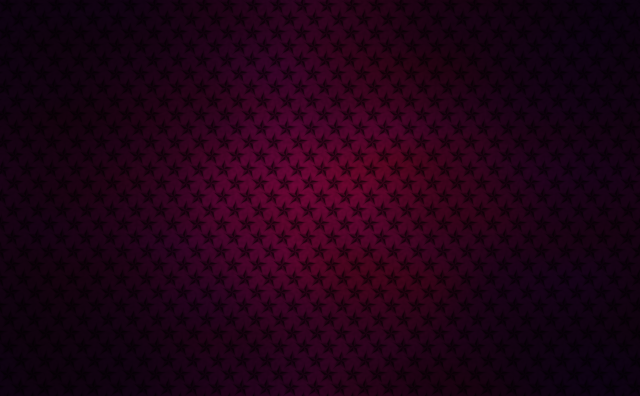
A Shadertoy shader for this pattern:

```glsl
// Staggered rows of small faceted stars on dark plum cloth with a soft central glow.

const float PI = 3.14159265;

// Layout, measured in star columns
const float COLUMNS = 26.0;
const float ROWS = 29.0;
const float ROW_SHIFT = 15.0 / 29.0;     // ROWS * ROW_SHIFT is whole, so the stagger wraps
const vec2 LATTICE_PHASE = vec2(0.309, 0.09);

// Star
const float STAR_RADIUS = 0.35;
const float INNER_RATIO = 0.44;
const float STAR_TILT = 0.12;
const float DARK_FACET = 0.34;
const float LIGHT_FACET = 0.66;
const float SHADOW_WIDTH = 0.07;
const float SHADOW_STRENGTH = 0.16;

// Cloth and glow
const vec3 EDGE_COLOR = vec3(0.030, 0.005, 0.055);
const vec3 GLOW_COLOR = vec3(0.400, 0.020, 0.190);
const vec2 GLOW_CENTER = vec2(0.5, 0.505);
const vec2 GLOW_FALLOFF = vec2(1.73, 1.0);
const vec2 CLOUD_CELLS = vec2(7.0, 4.0);
const vec2 GRAIN_CELLS = vec2(180.0, 110.0);
const float CLOUD_AMOUNT = 0.22;
const float HUE_AMOUNT = 0.30;
const float GRAIN_AMOUNT = 0.14;

vec2 gradientAt(vec2 cell, vec2 period) {
    cell = mod(cell, period);
    float h = fract(sin(dot(cell, vec2(127.1, 311.7))) * 4375.85);
    return vec2(cos(2.0 * PI * h), sin(2.0 * PI * h));
}

// Gradient noise that repeats after a whole number of cells
float wrappedNoise(vec2 p, vec2 period) {
    vec2 i = floor(p), f = p - i;
    vec2 u = f * f * f * (f * (f * 6.0 - 15.0) + 10.0);
    vec2 e = vec2(1.0, 0.0);
    float a = dot(gradientAt(i, period), f);
    float b = dot(gradientAt(i + e.xy, period), f - e.xy);
    float c = dot(gradientAt(i + e.yx, period), f - e.yx);
    float d = dot(gradientAt(i + e.xx, period), f - e.xx);
    return mix(mix(a, b, u.x), mix(c, d, u.x), u.y);
}

float clouds(vec2 uv) {
    vec2 fine = CLOUD_CELLS * 2.0;
    return wrappedNoise(uv * CLOUD_CELLS, CLOUD_CELLS)
         + 0.5 * wrappedNoise(uv * fine, fine);
}

// Brightness factor of one star: ten facets, alternately dark and light
float starShade(vec2 p, float pixel) {
    float sector = PI / 5.0;
    float angle = mod(atan(p.x, p.y) - STAR_TILT + sector, 2.0 * sector) - sector;
    float radius = length(p);
    vec2 q = radius * vec2(abs(sin(angle)), cos(angle));

    // Signed distance to the line from the tip to the inner corner
    vec2 tip = vec2(0.0, STAR_RADIUS);
    vec2 corner = STAR_RADIUS * INNER_RATIO * vec2(sin(sector), cos(sector));
    vec2 edge = normalize(corner - tip);
    float dist = dot(q - tip, vec2(-edge.y, edge.x));

    float inside = 1.0 - smoothstep(-0.7 * pixel, 0.7 * pixel, dist);
    float ridge = radius * sin(5.0 * angle) / 5.0;
    float facet = mix(DARK_FACET, LIGHT_FACET, smoothstep(-0.6 * pixel, 0.6 * pixel, ridge));
    float shadow = SHADOW_STRENGTH * (1.0 - smoothstep(0.0, SHADOW_WIDTH, dist));
    return mix(1.0 - shadow, facet, inside);
}

float starField(vec2 uv) {
    vec2 grid = uv * vec2(COLUMNS, ROWS) - LATTICE_PHASE;
    float rowHeight = COLUMNS / ROWS * iResolution.y / iResolution.x;
    float pixel = COLUMNS / iResolution.x;
    float shade = 1.0;
    for (int j = -1; j <= 1; j++) {
        float row = floor(grid.y) + float(j);
        float x = fract(grid.x - row * ROW_SHIFT) - 0.5;
        float y = (grid.y - row - 0.5) * rowHeight;
        shade *= starShade(vec2(x, y), pixel);
    }
    return shade;
}

vec3 cloth(vec2 uv) {
    // Squared sines make the glow periodic and smooth across the edges
    vec2 s = sin(PI * (uv - GLOW_CENTER));
    float glow = exp(-dot(s * s, GLOW_FALLOFF));
    glow *= 1.0 + CLOUD_AMOUNT * clouds(uv);
    vec3 color = mix(EDGE_COLOR, GLOW_COLOR, glow);

    // Drift between purple and red
    float hue = clouds(uv.yx + 0.37) - 0.35 * sin(4.0 * PI * (uv.x - 0.5));
    color.b *= 1.0 + HUE_AMOUNT * hue;

    float grain = wrappedNoise(uv * GRAIN_CELLS, GRAIN_CELLS);
    return color * (1.0 + GRAIN_AMOUNT * grain);
}

void mainImage(out vec4 fragColor, in vec2 fragCoord) {
    vec2 uv = fragCoord / iResolution.xy;
    fragColor = vec4(cloth(uv) * starField(uv), 1.0);
}
```
